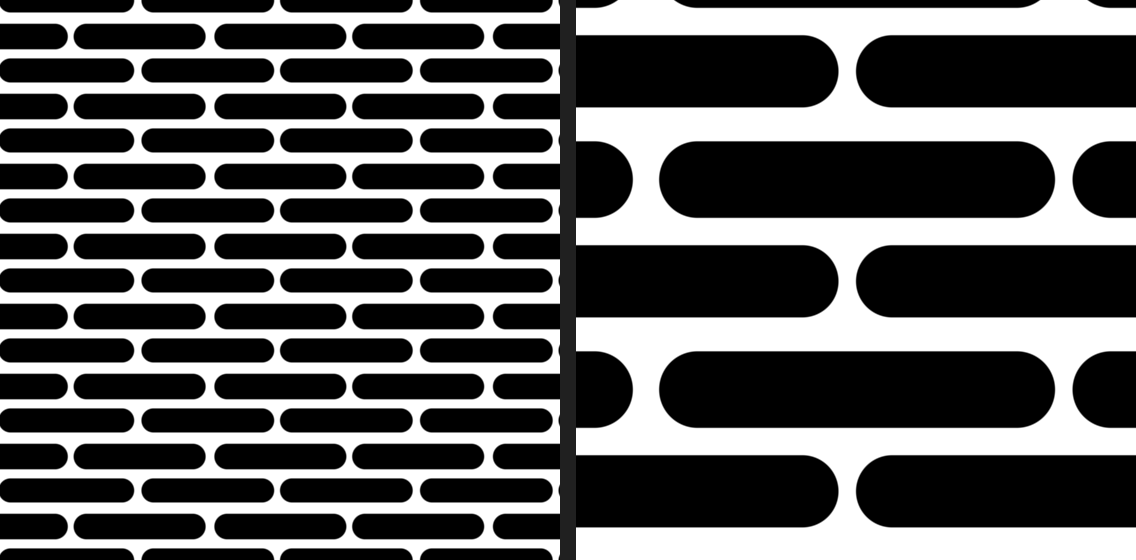
Left: the whole. Right: its middle third, enlarged.
Give the GLSL for this pattern, as a WebGL 1 fragment shader.

```glsl
precision highp float;
// Black rounded slots on white, staggered like brickwork: 4 across, 16 rows down.
// Two alternating rows differ slightly in slot height and spacing; each is a
// union of wrapped rounded-bar distances, so the tile joins on every side.

uniform vec2 u_resolution;

const float GRID = 768.0;       // layout units per canvas side
const float ROW_PAIRS = 8.0;    // repeats down, two rows in each
const vec3 SLOT_COLOR = vec3(0.0);
const vec3 GROUND_COLOR = vec3(1.0);

// Signed offset to the nearest copy of a centre repeating every period
float wrappedOffset(float x, float center, float period) {
  return (fract((x - center) / period + 0.5) - 0.5) * period;
}

// Distance to a horizontal bar with semicircular ends
float barDistance(vec2 p, float halfLength, float radius) {
  p.x = max(abs(p.x) - halfLength + radius, 0.0);
  return length(p) - radius;
}

// Distance to a row of four bars; the first spans the seam and is a bit longer
float rowDistance(vec2 p, vec4 centers, float rowY, float seamHalf, float halfLength, float radius) {
  float y = wrappedOffset(p.y, rowY, GRID / ROW_PAIRS);
  float d = barDistance(vec2(wrappedOffset(p.x, centers.x, GRID), y), seamHalf, radius);
  for (int i = 1; i < 4; i++) {
    float x = wrappedOffset(p.x, centers[i], GRID);
    d = min(d, barDistance(vec2(x, y), halfLength, radius));
  }
  return d;
}

void main() {
  // Layout space, measured downward from the top
  vec2 uv = gl_FragCoord.xy / u_resolution;
  vec2 p = vec2(uv.x, 1.0 - uv.y) * GRID;

  // Slim row and its taller, half-shifted partner
  float slimRow = rowDistance(p, vec4(91.0, 285.0, 475.0, 667.0), 0.6, 93.0, 91.0, 16.5);
  float tallRow = rowDistance(p, vec4(0.5, 191.5, 384.5, 573.5), 50.1, 92.5, 90.5, 17.5);

  // Soft edge about one pixel wide
  float pixel = GRID / min(u_resolution.x, u_resolution.y);
  float ground = smoothstep(-pixel, pixel, min(slimRow, tallRow));
  gl_FragColor = vec4(mix(SLOT_COLOR, GROUND_COLOR, ground), 1.0);
}
```
